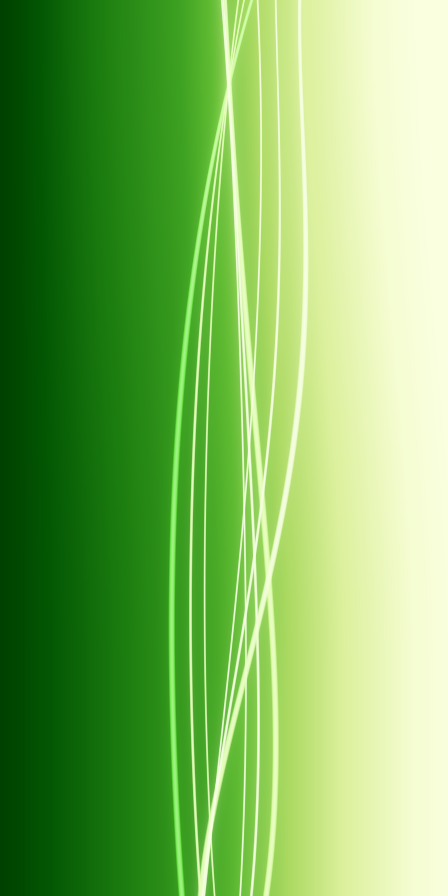
Give the GLSL for this background, as a WebGL 1 fragment shader.

```glsl
precision highp float;
// Light strands weaving down a green-to-cream gradient.

uniform vec2 u_resolution;

// Gradient colours, left to right
const vec3 SHADOW = vec3(0.00, 0.25, 0.00);
const vec3 FOREST = vec3(0.01, 0.34, 0.01);
const vec3 GREEN  = vec3(0.11, 0.49, 0.06);
const vec3 LEAF   = vec3(0.24, 0.63, 0.13);
const vec3 LIME   = vec3(0.37, 0.73, 0.19);
const vec3 PALE   = vec3(0.67, 0.85, 0.38);
const vec3 STRAW  = vec3(0.86, 0.94, 0.61);
const vec3 CREAM  = vec3(0.96, 0.99, 0.82);
const vec3 IVORY  = vec3(0.98, 1.00, 0.88);

// Strand colours
const vec3 NEON   = vec3(0.42, 0.95, 0.24);
const vec3 BUTTER = vec3(0.88, 1.00, 0.65);
const vec3 MILK   = vec3(0.95, 1.00, 0.84);

// Strand x positions at five even heights, top to bottom: four, then the last
const vec4  LEFT_OUTER      = vec4(0.562, 0.449, 0.395, 0.384);
const float LEFT_OUTER_END  = 0.406;
const vec4  LEFT_INNER      = vec4(0.532, 0.484, 0.461, 0.458);
const float LEFT_INNER_END  = 0.479;
const vec4  MID_OUTER       = vec4(0.503, 0.533, 0.575, 0.612);
const float MID_OUTER_END   = 0.594;
const vec4  MID_INNER       = vec4(0.495, 0.525, 0.542, 0.549);
const float MID_INNER_END   = 0.536;
const vec4  RIGHT_OUTER     = vec4(0.669, 0.682, 0.654, 0.549);
const float RIGHT_OUTER_END = 0.448;
const vec4  RIGHT_INNER     = vec4(0.575, 0.581, 0.556, 0.510);
const float RIGHT_INNER_END = 0.456;

const float THICK = 0.0065;      // half width of an outer strand
const float THIN = 0.0018;       // half width of an inner strand
const float GLOW_REACH = 0.010;
const float GLOW_POWER = 0.22;
const float TOP_SHIFT = 0.06;    // how far the light leans left at the top
const float BOTTOM_SHIFT = 0.03; // how far it retreats at the bottom

float ramp(float a, float b, float x) {
  return clamp((x - a) / (b - a), 0.0, 1.0);
}

vec3 background(vec2 p) {
  float top = TOP_SHIFT * smoothstep(0.0, 0.25, p.x);
  float bottom = -BOTTOM_SHIFT * smoothstep(0.4, 0.9, p.x);
  float x = p.x + mix(bottom, top, smoothstep(0.25, 1.0, p.y));
  vec3 c = mix(SHADOW, FOREST, ramp(0.00, 0.11, x));
  c = mix(c, GREEN, ramp(0.11, 0.28, x));
  c = mix(c, LEAF,  ramp(0.28, 0.46, x));
  c = mix(c, LIME,  ramp(0.46, 0.53, x));
  c = mix(c, PALE,  ramp(0.53, 0.63, x));
  c = mix(c, STRAW, ramp(0.63, 0.74, x));
  c = mix(c, CREAM, ramp(0.74, 0.89, x));
  return mix(c, IVORY, ramp(0.89, 1.0, x));
}

// Smooth curve through five evenly spaced values, s in 0..4 (Neville's scheme)
float curve(vec4 k, float last, float s) {
  vec4 a = mix(k, vec4(k.yzw, last), s - vec4(0.0, 1.0, 2.0, 3.0));
  vec3 b = mix(a.xyz, a.yzw, (s - vec3(0.0, 1.0, 2.0)) / 2.0);
  vec2 c = mix(b.xy, b.yz, (s - vec2(0.0, 1.0)) / 3.0);
  return mix(c.x, c.y, s / 4.0);
}

// Three strands blended from a thick outer curve to a thin inner one
vec3 bundle(vec3 color, vec2 p, vec4 outer, float outerEnd,
            vec4 inner, float innerEnd, vec3 outerTint, vec3 innerTint) {
  float pixel = 1.0 / u_resolution.x;
  float s = 4.0 * (1.0 - p.y);
  float swell = mix(0.55, 1.0, smoothstep(0.0, 1.8, s));
  for (int i = 0; i < 3; i++) {
    float t = 0.57 * float(i) - 0.07 * float(i / 2) * 2.0;
    float x = curve(mix(outer, inner, t), mix(outerEnd, innerEnd, t), s);
    float d = abs(p.x - x);
    float halfWidth = max(mix(THICK, THIN, sqrt(t)) * swell, THIN);
    float feather = max(pixel, 0.45 * halfWidth);
    vec3 tint = mix(outerTint, innerTint, smoothstep(0.0, 0.5, t));
    float body = 1.0 - smoothstep(halfWidth - feather, halfWidth + feather, d);
    float core = 1.0 - smoothstep(0.0, halfWidth + 0.5 * pixel, d);
    float glow = GLOW_POWER * exp(-d / GLOW_REACH) * (1.0 - 0.7 * t);
    color = mix(color, tint, max(0.88 * body, glow));
    color = mix(color, mix(tint, vec3(1.0), 0.6), 0.6 * core);
  }
  return color;
}

void main() {
  vec2 p = gl_FragCoord.xy / u_resolution;
  vec3 color = background(p);

  // Strands, from the green left edge to the white right edge
  vec3 leftTint = mix(NEON, BUTTER, 0.7 * smoothstep(0.55, 0.95, p.y));
  color = bundle(color, p, LEFT_OUTER, LEFT_OUTER_END,
                 LEFT_INNER, LEFT_INNER_END, leftTint, BUTTER);
  color = bundle(color, p, MID_OUTER, MID_OUTER_END,
                 MID_INNER, MID_INNER_END, BUTTER, MILK);
  vec3 rightTint = mix(BUTTER, MILK, smoothstep(0.15, 0.45, p.y));
  color = bundle(color, p, RIGHT_OUTER, RIGHT_OUTER_END,
                 RIGHT_INNER, RIGHT_INNER_END, rightTint, MILK);

  gl_FragColor = vec4(color, 1.0);
}
```
